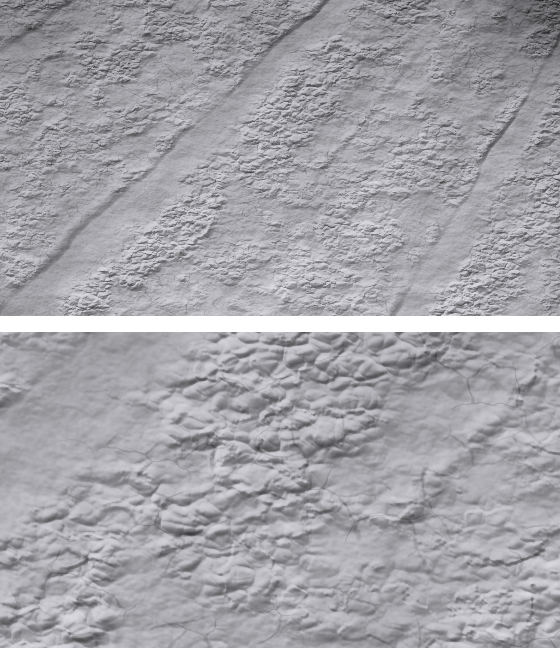
Top, the full canvas; bottom, a detail of the centre.
This texture is drawn by a Shadertoy shader. Its source:

```glsl
// Pale dry dust with worn wheel ruts fanning out diagonally, lit from above and left.
const vec3  TINT = vec3(0.995, 0.99, 1.022);
const vec2  VANISH = vec2(2.96, 2.84);      // point where the ruts would meet
const vec2  LIGHT_DIR = vec2(-0.42, 0.91);
const float LIGHT_STEP = 0.0032;
const float BASE_LIGHT = 0.71;
const float HIGHLIGHT_GAIN = 0.85;
const float SHADOW_GAIN = 1.1;
const float RUT_DEPTH = 0.0024;
const float CREST_HEIGHT = 0.0014;
const float LEDGE_HEIGHT = 0.0013;
const float LUMP_HEIGHT = 0.0028;
const float CLOD_RELIEF = 0.21;
const float CRACK_DARKNESS = 0.09;
const float STREAK_CONTRAST = 0.08;
const float SPECKLE = 0.04;
const vec2  FORESHORTEN = vec2(0.95, 1.4);  // grain seen at a slant lies flatter
const int   RUTS = 4;
const float RUT_ANGLE[RUTS] = float[](0.59, 0.757, 0.885, 1.022);
const float RUT_STRENGTH[RUTS] = float[](0.6, 1.0, 0.35, 1.0);

float hash(vec2 p) {
    return fract(sin(dot(p, vec2(127.1, 311.7))) * 43758.5453);
}

float noise(vec2 p) {
    vec2 i = floor(p), f = fract(p);
    f = f * f * (3.0 - 2.0 * f);
    return mix(mix(hash(i), hash(i + vec2(1, 0)), f.x),
               mix(hash(i + vec2(0, 1)), hash(i + vec2(1, 1)), f.x), f.y);
}

float fbm(vec2 p) {
    float sum = 0.0, amp = 0.5;
    for (int i = 0; i < 5; i++) {
        sum += amp * noise(p);
        p = mat2(1.6, 1.2, -1.2, 1.6) * p + 7.3;
        amp *= 0.5;
    }
    return sum;
}

// Overlapping domes: x is the top surface, y the gap to the next dome.
vec2 domes(vec2 p) {
    vec2 cell = floor(p), f = fract(p);
    float best = -4.0, second = -4.0;
    for (int j = -1; j <= 1; j++)
    for (int i = -1; i <= 1; i++) {
        vec2 o = vec2(i, j), id = cell + o;
        vec2 d = o + 0.1 + 0.8 * vec2(hash(id), hash(id + 37.7)) - f;
        float top = 0.6 * hash(id + 71.3) - dot(d, d);
        second = max(second, min(best, top));
        best = max(best, top);
    }
    return vec2(best, best - second);
}

// Ground position: x across the ruts, y along them.
vec2 groundCoords(vec2 p) {
    vec2 q = VANISH - p;
    return vec2(atan(q.y, q.x) * 3.0, length(q));
}

// x: height, y: smooth rut bed, z: crumbled band beside the rut.
vec3 ruts(vec2 g) {
    vec3 result = vec3(0.0);
    for (int i = 0; i < RUTS; i++) {
        float seed = float(i) * 7.7;
        float wobble = 0.022 * noise(vec2(g.y * 7.0, seed)) + 0.008 * noise(vec2(g.y * 38.0, seed));
        float x = g.x - RUT_ANGLE[i] * 3.0 + wobble - 0.015;
        float wear = mix(0.12, 1.0, smoothstep(0.45, 0.7, noise(vec2(g.y * 6.0, seed + 3.0))));
        float bed = smoothstep(0.0, 0.018, x) * (1.0 - smoothstep(0.05, 0.13, x));
        float crest = exp(-pow((x + 0.008) / 0.011, 2.0));
        float band = smoothstep(0.07, 0.13, x) * (1.0 - smoothstep(0.22, 0.38, x));
        result.x += RUT_STRENGTH[i] * wear * (CREST_HEIGHT * crest - RUT_DEPTH * bed);
        result.y = max(result.y, bed * RUT_STRENGTH[i]);
        result.z = max(result.z, band * RUT_STRENGTH[i]);
    }
    return result;
}

float height(vec2 p) {
    vec2 g = groundCoords(p);
    vec3 rut = ruts(g);
    float open = 1.0 - 0.85 * rut.y;
    float spread = 0.5 * noise(g * vec2(13.0, 6.0) + 4.0) + 0.5 * noise(p * vec2(19.0, 25.0));
    float patches = smoothstep(0.36, 0.64, spread + 0.1 * rut.z);
    float crumble = open * (0.2 + 0.8 * patches) * (0.55 + 0.45 * rut.z);
    vec2 q = p * FORESHORTEN;
    vec2 warp = vec2(noise(q * 55.0), noise(q * 55.0 + 19.0)) - 0.5;
    vec2 bent = q + 0.012 * warp;

    float h = rut.x;
    h += mix(0.0025, 0.0045, open * (0.4 + 0.6 * patches)) * fbm(q * 20.0);
    h += LEDGE_HEIGHT * open * patches * smoothstep(0.48, 0.57, fbm(q * 26.0 + 5.0));
    h += LUMP_HEIGHT * crumble * smoothstep(0.25, 0.45, domes(bent * 17.0 + 3.0).x);
    h += CLOD_RELIEF * crumble * max(domes(bent * 38.0).x, 0.0) / 38.0;
    h += CLOD_RELIEF * crumble * max(domes(bent * 72.0 + 9.0).x, 0.0) / 72.0;
    return h;
}

float cracks(vec2 p, vec2 g) {
    vec2 q = p * FORESHORTEN + 0.03 * vec2(fbm(p * 30.0), fbm(p * 30.0 + 11.0));
    float line = 1.0 - smoothstep(0.02, 0.12, domes(q * 24.0).y);
    return line * (1.0 - ruts(g).y) * smoothstep(0.45, 0.7, noise(p * 26.0 + 2.0));
}

// Broad falloff: dim along the top and sides, darkest in the upper right corner.
float ambient(vec2 p, vec2 g, float aspect) {
    float side = 2.0 * p.x / aspect - 1.0;
    float corner = 1.0 - smoothstep(0.0, 0.35, length(p - vec2(aspect, 1.0)));
    float streak = noise(g * vec2(13.0, 3.5) + 8.0) + 0.6 * noise(p * vec2(18.0, 22.0)) - 0.8;
    return BASE_LIGHT - 0.12 * p.y * p.y - 0.06 * side * side - 0.14 * corner
         + STREAK_CONTRAST * streak;
}

void mainImage(out vec4 fragColor, in vec2 fragCoord) {
    vec2 p = fragCoord / iResolution.y;
    vec2 g = groundCoords(p);
    float slope = (height(p) - height(p + LIGHT_DIR * LIGHT_STEP)) / LIGHT_STEP;
    float light = ambient(p, g, iResolution.x / iResolution.y);
    light += slope > 0.0 ? HIGHLIGHT_GAIN * slope / (1.0 + 4.0 * slope)
                         : SHADOW_GAIN * slope / (1.0 - 1.8 * slope);
    light -= CRACK_DARKNESS * cracks(p, g);
    light += SPECKLE * (noise(p * 210.0) - 0.5);
    fragColor = vec4(clamp(light * TINT, 0.0, 1.0), 1.0);
}
```
